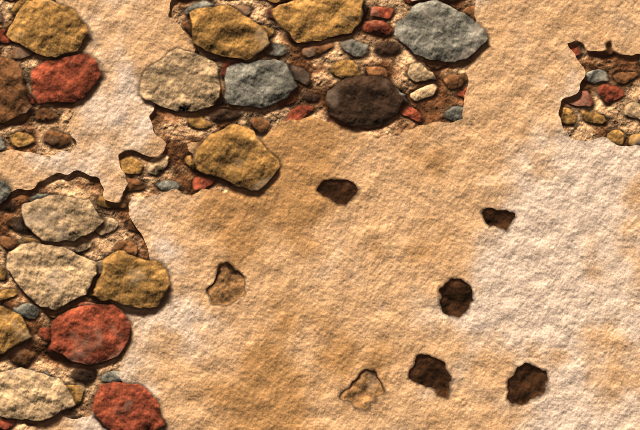
Give the GLSL for this texture, as a Shadertoy shader.

```glsl
// A sunlit rubble wall: sandy plaster has fallen away from mixed stones and mortar.
// Jittered grids of chipped polygons give the stones; a noisy region bares the wall.
// Shading compares each surface with a sample nearer the light.

const vec2 LIGHT = vec2(-0.32, 0.95);
const vec3 TAN = vec3(0.87, 0.665, 0.465);
const vec3 PALE = vec3(0.91, 0.77, 0.64);
const vec3 OCHRE = vec3(0.75, 0.54, 0.33);
const vec3 EARTH = vec3(0.43, 0.27, 0.16);
const vec3 UMBER = vec3(0.13, 0.07, 0.04);

struct Stone { float d; vec2 id; };

float hash(vec2 p) {
  vec3 q = fract(p.xyx * 0.1031);
  q += dot(q, q.yzx + 33.33);
  return fract((q.x + q.y) * q.z);
}

float noise(vec2 p) {
  vec2 i = floor(p), f = fract(p);
  f = f * f * (3.0 - 2.0 * f);
  return mix(mix(hash(i), hash(i + vec2(1, 0)), f.x),
             mix(hash(i + vec2(0, 1)), hash(i + 1.0), f.x), f.y);
}

float fbm(vec2 p) {
  float sum = 0.0, amp = 0.53;
  for (int i = 0; i < 4; i++) {
    sum += amp * noise(p);
    p = mat2(1.6, 1.2, -1.2, 1.6) * p + 19.7;
    amp *= 0.5;
  }
  return sum;
}

// Bright where the noise surface tilts toward the light
float relief(vec2 p, float scale) {
  return fbm(p * scale) - fbm(p * scale + LIGHT * 0.45);
}

float box(vec2 p, vec2 centre, vec2 halfSize) {
  vec2 q = abs(p - centre) - halfSize;
  return length(max(q, 0.0)) + min(max(q.x, q.y), 0.0);
}

// Negative where the plaster has fallen away
float bareRegion(vec2 p) {
  float d = box(p, vec2(0.04, 0.86), vec2(0.12, 0.2));
  d = min(d, box(p, vec2(0.75, 0.86), vec2(0.35, 0.16)));
  d = min(d, box(p, vec2(0.08, 0.28), vec2(0.24, 0.28)));
  d = min(d, box(p, vec2(0.42, 0.58), vec2(0.13, 0.05)));
  return min(d, box(p, vec2(1.42, 0.8), vec2(0.11)));
}

float raggedRegion(vec2 p) {
  return bareRegion(p) + 0.2 * (fbm(p * 7.0) - 0.5);
}

float chippedPolygon(vec2 q, vec2 halfSize, vec2 seed) {
  q /= halfSize;
  float d = -1.0;
  for (int i = 0; i < 7; i++) {
    vec2 key = seed + float(i) * 7.13;
    float a = (float(i) + 0.8 * hash(key)) * 0.8976;
    d = max(d, dot(q, vec2(cos(a), sin(a))) - mix(0.7, 1.0, hash(key + 3.7)));
  }
  return mix(d, length(q) - 0.98, 0.3) * min(halfSize.x, halfSize.y);
}

// Closest stone of a jittered grid; sunken ones sit in plaster, others in bare wall
Stone nearestStone(vec2 p, vec2 cell, float fill, float turn, bool sunken) {
  Stone best = Stone(1.0, vec2(0));
  float second = 1.0;
  for (int k = 0; k < 9; k++) {
    vec2 id = floor(p / cell) + vec2(k % 3 - 1, k / 3 - 1);
    vec2 key = id + cell * 531.0;
    vec2 rnd = vec2(hash(key), hash(key + 41.3));
    vec2 centre = (id + 0.25 + 0.5 * rnd) * cell;
    centre.x += (mod(id.y, 2.0) - 0.5) * 0.4 * cell.x;
    float bare = bareRegion(centre);
    bool kept = sunken ? bare > 0.05 && hash(key + 8.8) < 0.55
                         && abs(centre.x - 0.85) < 0.42 : bare < 0.015;
    vec2 q = p - centre;
    if (!kept || length(q) > 1.2 * cell.x) continue;
    float a = (hash(key + 5.1) - 0.5) * turn;
    q = mat2(cos(a), sin(a), -sin(a), cos(a)) * q;
    vec2 halfSize = cell * fill * mix(vec2(0.46, 0.38), vec2(0.65), rnd.yx);
    float d = chippedPolygon(q, halfSize, key);
    second = min(second, max(d, best.d));
    if (d < best.d) best = Stone(d, key);
  }
  best.d = max(best.d, 0.5 * (best.d - second) + 0.004);
  return best;
}

vec3 stoneColour(float pick) {
  if (pick < 0.22) return vec3(0.53, 0.26, 0.17);
  if (pick < 0.46) return vec3(0.60, 0.43, 0.23);
  if (pick < 0.60) return vec3(0.47, 0.43, 0.36);
  if (pick < 0.80) return vec3(0.46, 0.30, 0.18);
  return pick < 0.91 ? vec3(0.74, 0.59, 0.42) : vec3(0.24, 0.17, 0.12);
}

// Lays one grid of stones over the ground; w is p with a wobble that chips the edges
vec3 layStones(vec3 ground, vec2 p, vec2 w, vec2 cell, float fill, float turn, float reach, bool sunken) {
  float px = 0.8 / iResolution.y;
  Stone s = nearestStone(w, cell, fill, turn, sunken);
  float litD = nearestStone(w + LIGHT * reach, cell, fill, turn, sunken).d;
  float pick = hash(s.id + 6.4);
  vec3 tint = sunken ? mix(EARTH * 0.55, OCHRE, 0.7 * step(0.75, pick)) : stoneColour(pick);
  float slope = clamp((litD - s.d) / reach, -1.0, 1.0) * smoothstep(-1.6 * reach, 0.0, s.d);
  float rough = relief(p + s.id, 34.0) + 0.7 * relief(p, 110.0);
  vec3 face = tint * (0.72 + 0.6 * fbm(p * vec2(9, 22) + s.id));
  face *= 1.0 + 1.5 * rough + (sunken ? -0.4 : 0.4) * slope;
  face = mix(face, PALE * 0.9, 0.35 * smoothstep(0.6, 0.75, fbm(p * 14.0 + s.id)));
  float shade = 0.87 * smoothstep(-0.004, 0.004, sunken ? litD : -litD);
  if (sunken) face = mix(face, UMBER, shade);
  else ground = mix(ground, UMBER, shade);
  ground *= mix(0.6, 1.0, smoothstep(0.0, 0.008, s.d));
  return mix(ground, face, smoothstep(px, -px, s.d));
}

void mainImage(out vec4 fragColor, in vec2 fragCoord) {
  vec2 p = fragCoord / iResolution.y;
  vec2 wobble = 0.032 * (vec2(fbm(p * 15.0), fbm(p * 15.0 + 50.0)) - 0.5);
  float fine = relief(p, 130.0), coarse = relief(p, 28.0);

  // Weathered plaster
  float tone = fbm(p * 3.2 + 4.0) + 0.12 * (fbm(p * 24.0) - 0.5);
  vec3 plaster = mix(OCHRE, TAN, smoothstep(0.34, 0.5, tone));
  plaster = mix(plaster, PALE, smoothstep(0.53, 0.68, tone));
  plaster *= 1.0 + 0.75 * fine + 0.6 * coarse;

  // Crumbling mortar and small rubble
  vec3 wall = mix(EARTH, TAN, smoothstep(0.3, 0.62, fbm(p * 17.0)));
  wall *= 0.95 + 1.5 * fine + 1.4 * coarse;
  wall = layStones(wall, p, p + wobble, vec2(0.085, 0.05), 0.72, 0.9, 0.009, false);

  // Broken plaster edge with its shadow
  float edge = raggedRegion(p), edgeLit = raggedRegion(p + LIGHT * 0.016);
  wall = mix(wall, UMBER, 0.85 * smoothstep(-0.003, 0.004, edgeLit));
  wall = mix(wall, plaster, smoothstep(-0.002, 0.002, edge));

  // Large masonry, then dark stones sunk in the plaster
  wall = layStones(wall, p, p + wobble, vec2(0.23, 0.145), 0.86, 0.6, 0.017, false);
  wall = layStones(wall, p, p + 2.0 * wobble, vec2(0.19, 0.2), 0.42, 2.6, 0.009, true);
  fragColor = vec4(clamp(wall, 0.0, 1.0), 1.0);
}
```
